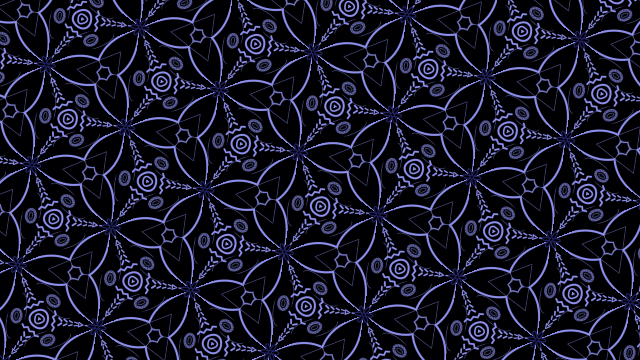
This pattern is drawn by a WebGL 1 fragment shader. Its source:

```glsl
precision highp float;
// Kaleidoscopic line ornament on a tilted triangular lattice: heart leaves fill
// one kind of triangle, a ringed rosette with beaded arms fills the other.
// Each cell is folded by thirds and drawn with distance functions.

uniform vec2 u_resolution;

const float CELL = 0.2805;               // lattice step, in canvas heights
const float TILT = 0.3805;               // lattice rotation, radians
const vec2 HUB_ORIGIN = vec2(0.830, 0.577);
const vec3 GROUND = vec3(0.0, 0.0, 0.008);
const vec3 LINE = vec3(0.55, 0.56, 0.92);
const vec3 EYE = vec3(0.38, 0.39, 0.65);
const vec3 FAINT = vec3(0.30, 0.30, 0.51);
const vec3 HUB = vec3(0.14, 0.14, 0.42);
const float LEAF_WIDTH = 0.021;
const float LOBE_WIDTH = 0.014;
const float HAIR_WIDTH = 0.006;
const float BEAD_WIDTH = 0.018;
const float LEAF_SPREAD = 0.142;
const float LEAF_CURVE = 4.13;
const vec2 LEAF_JOINT = vec2(0.506, 0.124);
const float EYE_RADIUS = 0.227;          // eye distance from the rosette

const float PI = 3.14159265;
const float ROOT3 = 1.7320508;
const float CIRCUM = 0.5773503;          // triangle centre to hub

float pixel;                             // one pixel in lattice units

float fill(float d) {
  return 1.0 - smoothstep(-0.7 * pixel, 0.7 * pixel, d);
}

float stroke(float d, float width) {
  return fill(abs(d) - 0.5 * width);
}

float segment(vec2 p, vec2 a, vec2 b) {
  vec2 ab = b - a;
  return length(p - a - ab * clamp(dot(p - a, ab) / dot(ab, ab), 0.0, 1.0));
}

float ellipse(vec2 p, vec2 radii) {
  float k = length(p / radii);
  return k * (k - 1.0) / max(length(p / (radii * radii)), 0.001);
}

// Folds the plane into one third, with the given direction along +x.
vec2 foldThird(vec2 p, float direction) {
  float a = mod(atan(p.y, p.x) - direction + PI / 3.0, 2.0 * PI / 3.0) - PI / 3.0;
  return length(p) * vec2(cos(a), sin(a));
}

// Leaf from hub to triangle centre; x runs along its axis, y is mirrored.
vec3 drawLeaf(vec3 color, vec2 p) {
  float slope = LEAF_SPREAD * LEAF_CURVE * cos(LEAF_CURVE * p.x);
  float side = (p.y - LEAF_SPREAD * sin(LEAF_CURVE * p.x)) / sqrt(1.0 + slope * slope);
  float span = smoothstep(0.04, 0.055, p.x) * fill(p.x - LEAF_JOINT.x - 0.005);
  float lobe = p.x - LEAF_JOINT.x - 0.034 * sin(PI * p.y / LEAF_JOINT.y);
  float lobeSpan = fill(p.y - LEAF_JOINT.y);
  float vein = segment(p, vec2(0.308, 0.0), LEAF_JOINT - vec2(0.012, 0.014));
  color = mix(color, FAINT, stroke(vein, HAIR_WIDTH));
  color = mix(color, LINE, 0.85 * lobeSpan * stroke(lobe * 0.8, LOBE_WIDTH));
  return mix(color, LINE, span * stroke(side, LEAF_WIDTH));
}

// Rings at the centre, then a zigzag and beads along each arm.
vec3 drawRosette(vec3 color, vec2 p) {
  float r = length(p);
  float wave = 0.004 * cos(3.0 * atan(p.y, p.x));
  float ink = stroke(r - 0.091 + wave, 0.020);
  ink = max(ink, stroke(r - 0.046 - wave, 0.016));
  ink = max(ink, fill(r - 0.014 - wave));
  vec2 q = vec2(p.x, abs(p.y));
  float zigzag = min(segment(q, vec2(0.155, 0.0), vec2(0.132, 0.038)),
                     segment(q, vec2(0.132, 0.038), vec2(0.158, 0.066)));
  zigzag = min(zigzag, segment(q, vec2(0.158, 0.066), vec2(0.143, 0.098)));
  ink = max(ink, stroke(zigzag, BEAD_WIDTH));
  for (int i = 0; i < 4; i++) {
    float n = float(i);
    float x = 0.195 + 0.053 * n;
    float bead = segment(q, vec2(x, 0.036 - 0.006 * n), vec2(x + 0.028, 0.012));
    ink = max(ink, stroke(bead, BEAD_WIDTH - 0.002 * n));
  }
  float arrow = min(segment(q, vec2(0.395, 0.0), vec2(0.395, 0.022)),
                    segment(q, vec2(0.395, 0.022), vec2(0.437, 0.0)));
  ink = max(ink, stroke(arrow, 0.012));
  ink = max(ink, stroke(segment(q, vec2(0.462, 0.0), vec2(0.482, 0.0)), 0.013));
  return mix(color, LINE, ink);
}

// Lens with a slit pupil, inside two loose hairline arcs; y is its long axis.
vec3 drawEye(vec3 color, vec2 p) {
  float grain = 0.86 + 0.14 * sin(210.0 * p.x + 3.0 * sin(95.0 * p.y));
  float iris = stroke(ellipse(p, vec2(0.046, 0.064)), 0.027);
  float pupil = stroke(ellipse(p, vec2(0.016, 0.034)), 0.010);
  color = mix(color, EYE * grain, max(iris, 0.75 * pupil));
  vec2 t = vec2(p.x - 0.12 * p.y, p.y + 0.12 * p.x);
  float gap = smoothstep(-0.15, 0.15, t.x * t.y / 0.021);
  return mix(color, FAINT, gap * stroke(ellipse(t, vec2(0.088, 0.235)), HAIR_WIDTH));
}

void main() {
  pixel = 1.0 / (u_resolution.y * CELL);
  vec2 p = (gl_FragCoord.xy / u_resolution.y - HUB_ORIGIN) / CELL;
  float c = cos(TILT), s = sin(TILT);
  p = vec2(c * p.x + s * p.y, c * p.y - s * p.x);

  // Split each lattice rhombus and turn its upper half onto the lower one.
  float row = p.y * 2.0 / ROOT3;
  vec2 f = fract(vec2(p.x - 0.5 * row, row));
  bool rosetteCell = f.x + f.y < 1.0;
  if (!rosetteCell) f = 1.0 - f;
  vec2 local = vec2(f.x + 0.5 * f.y - 0.5, 0.5 * ROOT3 * f.y - 0.5 * CIRCUM);

  vec2 arm = foldThird(local, 0.5 * PI);
  vec2 edge = foldThird(local, -0.5 * PI);
  if (!rosetteCell) edge = vec2(CIRCUM - edge.x, -edge.y);
  vec2 hub = vec2(CIRCUM - arm.x, abs(arm.y));

  vec3 color = drawEye(GROUND, edge - vec2(EYE_RADIUS, 0.0));
  if (rosetteCell) color = drawRosette(color, arm);
  else color = drawLeaf(color, hub);
  float petal = stroke(ellipse(hub - vec2(0.052, 0.0), vec2(0.036, 0.016)), 0.011);
  color = mix(color, HUB, petal);
  gl_FragColor = vec4(color, 1.0);
}
```
